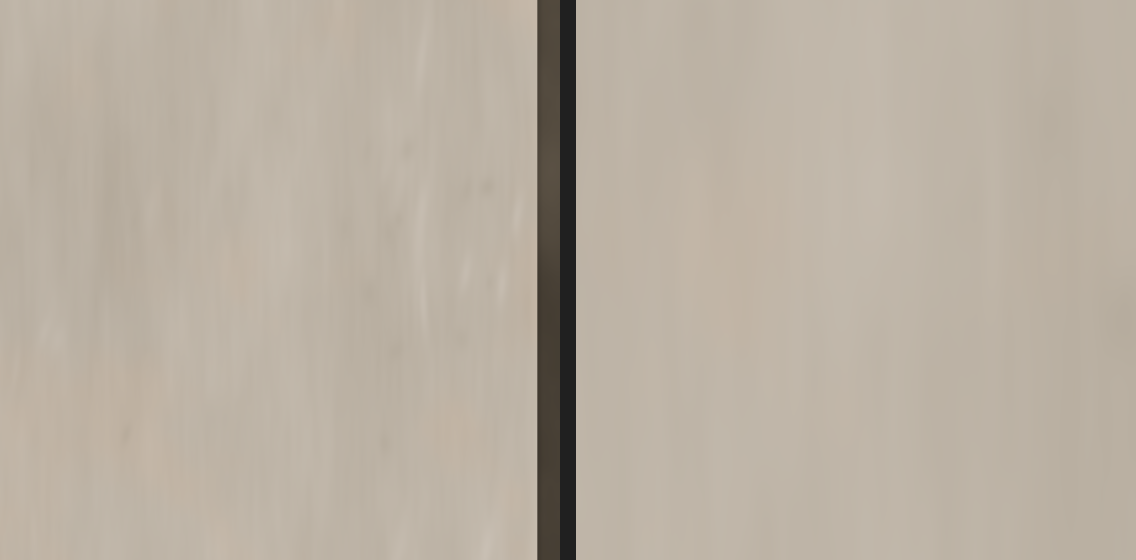
Left: the whole. Right: its middle third, enlarged.
A WebGL 1 fragment shader for this texture:

```glsl
precision highp float;
uniform vec2 u_resolution;

const vec3 STONE = vec3(0.742, 0.704, 0.651);
const vec3 PALE_VEIN = vec3(0.815, 0.780, 0.740);
const vec3 DARK_FLECK = vec3(0.640, 0.600, 0.535);
const vec3 WARM_TINT = vec3(0.020, -0.002, -0.016);
const vec3 GAP_DARK = vec3(0.265, 0.235, 0.195);
const vec3 GAP_LIGHT = vec3(0.355, 0.318, 0.268);
const float SLAB_EDGE = 0.9595;

float hash(vec2 p) {
  vec3 q = fract(vec3(p.xyx) * 0.1031);
  q += dot(q, q.yzx + 33.33);
  return fract((q.x + q.y) * q.z);
}

float noise(vec2 p) {
  vec2 cell = floor(p);
  vec2 f = fract(p);
  f = f * f * (3.0 - 2.0 * f);
  float low = mix(hash(cell), hash(cell + vec2(1.0, 0.0)), f.x);
  float high = mix(hash(cell + vec2(0.0, 1.0)), hash(cell + vec2(1.0, 1.0)), f.x);
  return mix(low, high, f.y);
}

float fbm(vec2 p) {
  float sum = 0.0;
  float weight = 0.5;
  for (int i = 0; i < 4; i++) {
    sum += weight * noise(p);
    p = p * 2.03 + 17.7;
    weight *= 0.5;
  }
  return sum / 0.9375;
}

// Soft upright streak, tapered at both ends
float streak(vec2 p, vec2 center, float halfLength, float width, float slant) {
  vec2 d = p - center;
  float along = d.y / halfLength;
  float bend = 0.010 * (noise(vec2(d.y * 14.0, center.x * 91.0)) - 0.5);
  float across = (d.x - slant * d.y - bend) / width;
  return exp(-across * across - along * along * 1.6);
}

// Scattered streaks, fainter in the calm middle of the slab
float scatteredStreaks(vec2 p, float seed, vec2 area, vec2 origin, float size) {
  float sum = 0.0;
  for (int i = 0; i < 20; i++) {
    float id = float(i) + seed;
    vec2 center = origin + area * vec2(hash(vec2(id, 1.3)), hash(vec2(id, 5.9)));
    float halfLength = size * mix(0.5, 1.4, hash(vec2(id, 9.1)));
    float width = mix(0.006, 0.014, hash(vec2(id, 13.7)));
    float slant = mix(-0.08, 0.24, hash(vec2(id, 21.3)));
    float calm = mix(0.15, 1.0, smoothstep(0.05, 0.32, abs(center.x - 0.45)));
    float strength = calm * mix(0.25, 0.8, hash(vec2(id, 31.1)));
    sum += strength * streak(p, center, halfLength, width, slant);
  }
  return min(sum, 1.0);
}

vec3 slabColor(vec2 p) {
  // Broad clouds and fine vertical grain
  float cloud = fbm(p * vec2(4.0, 2.5) + 3.1) - 0.5;
  float brushed = fbm(p * vec2(26.0, 5.0) + 41.0) - 0.5;
  float grain = noise(p * vec2(105.0, 9.0)) - 0.5;
  float warmth = smoothstep(0.50, 0.75, fbm(p * vec2(5.0, 4.0) + 70.0));
  vec3 color = STONE + vec3(0.95, 1.0, 1.12) * (0.050 * cloud + 0.034 * brushed + 0.010 * grain);
  color += 0.6 * WARM_TINT * warmth;
  color -= 0.016 * exp(-dot(p - vec2(0.12, 0.46), p - vec2(0.12, 0.46)) * 18.0);

  // Pale veins and shaded flecks
  float veins = scatteredStreaks(p, 3.0, vec2(0.95, 1.0), vec2(0.0), 0.065);
  float flecks = scatteredStreaks(p, 57.0, vec2(0.90, 0.6), vec2(0.02, 0.15), 0.026);

  // Long broken vein leaning down from the top right
  float path = 0.755 + 0.09 * (p.y - 0.75) + 0.045 * (noise(vec2(p.y * 5.0, 2.0)) - 0.5);
  float ridge = (p.x - path) / 0.011;
  float broken = smoothstep(0.25, 0.7, noise(vec2(p.y * 7.0, 8.4))) * smoothstep(0.35, 0.7, p.y);
  veins = max(veins, 0.75 * broken * exp(-ridge * ridge));

  color = mix(color, DARK_FLECK, 0.40 * flecks);
  return mix(color, PALE_VEIN, 0.60 * veins);
}

vec3 gapColor(vec2 p) {
  float patches = fbm(p * vec2(9.0, 5.0) + 12.0);
  float upperGlow = exp(-pow((p.y - 0.76) / 0.17, 2.0));
  float tone = clamp(0.25 + 0.6 * upperGlow + 0.9 * (patches - 0.5), 0.0, 1.0);
  vec3 color = mix(GAP_DARK, GAP_LIGHT, tone);
  float shadow = 1.0 - smoothstep(0.0, 0.012, p.x - SLAB_EDGE);
  return color * (1.0 - 0.12 * shadow);
}

void main() {
  vec2 p = gl_FragCoord.xy / u_resolution;
  float blur = max(0.0014, 0.75 / u_resolution.x);

  // Slab with a faint light rim beside the dark gap
  vec3 slab = slabColor(p) + 0.018 * smoothstep(SLAB_EDGE - 0.025, SLAB_EDGE, p.x);
  float gap = smoothstep(SLAB_EDGE - blur, SLAB_EDGE + blur, p.x);
  gl_FragColor = vec4(mix(slab, gapColor(p), gap), 1.0);
}
```
